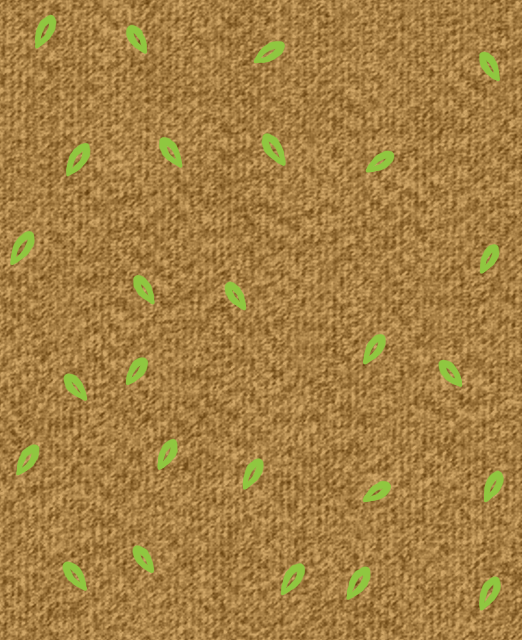
Reproduce this pattern procedurally as a WebGL 1 fragment shader.

```glsl
precision highp float;
// Brown ribbed cloth strewn with small hollow green leaves.
// The cloth is slanted streak noise plus fine specks and vertical ribs;
// the leaves are outlined lens shapes on a jittered grid, some cells left empty.

uniform vec2 u_resolution;

// Lengths are fractions of the canvas height.
const vec3 CLOTH_DARK = vec3(0.510, 0.360, 0.150);
const vec3 CLOTH_LIGHT = vec3(0.750, 0.590, 0.350);
const vec3 LEAF_GREEN = vec3(0.560, 0.780, 0.250);

const float CLOTH_TONE = 0.59;      // mean position between dark and light
const float STREAK_ANGLE = 0.70;    // radians above horizontal
const vec2 STREAK_SIZE = vec2(0.0075, 0.0034);
const float STREAK_CONTRAST = 1.20;
const float SPECK_SIZE = 0.0029;
const float SPECK_CONTRAST = 0.85;
const float RIB_WIDTH = 0.0117;
const float RIB_CONTRAST = 0.17;
const float PATCH_SIZE = 0.05;
const float PATCH_CONTRAST = 0.12;

const vec2 LEAF_CELL = vec2(0.163, 0.165);
const float LEAF_CHANCE = 0.82;
const float LEAF_JITTER = 0.60;     // share of the cell a centre may roam
const float LEAF_SHORT = 0.0200;    // half lengths of the outline's centre line
const float LEAF_LONG = 0.0255;
const float LEAF_SLIMNESS = 0.33;   // half width over half length
const float LEAF_TAPER = 0.28;      // fuller tip, thinner base
const float STROKE_RADIUS = 0.0050;
const float STROKE_WOBBLE = 0.0014;
const float EDGE_SOFTNESS = 0.0011;

float hash(vec2 p) {
  return fract(sin(dot(p, vec2(127.1, 311.7))) * 43758.547);
}

float valueNoise(vec2 p) {
  vec2 cell = floor(p);
  vec2 f = fract(p);
  f = f * f * (3.0 - 2.0 * f);
  vec2 e = vec2(1.0, 0.0);
  return mix(mix(hash(cell), hash(cell + e.xy), f.x),
             mix(hash(cell + e.yx), hash(cell + e.xx), f.x), f.y);
}

// Coordinates of p along and across a direction.
vec2 alongAcross(vec2 p, float angle) {
  vec2 axis = vec2(cos(angle), sin(angle));
  return vec2(dot(p, axis), dot(p, vec2(-axis.y, axis.x)));
}

// Signed distance to an upright lens with the given half sizes.
float lensDistance(vec2 p, float halfWidth, float halfLength) {
  p = abs(p);
  float radius = 0.5 * (halfLength * halfLength / halfWidth + halfWidth);
  float offset = radius - halfWidth;
  if ((p.y - halfLength) * offset > p.x * halfLength)
    return length(p - vec2(0.0, halfLength));
  return length(p + vec2(offset, 0.0)) - radius;
}

vec3 clothColour(vec2 p) {
  float streak = valueNoise(alongAcross(p, STREAK_ANGLE) / STREAK_SIZE + 40.0);
  float speck = valueNoise(p / SPECK_SIZE + 90.0);
  float patchy = valueNoise(p / PATCH_SIZE + 7.0);
  float wander = valueNoise(p / vec2(0.03, 0.015));
  float rib = sin(6.2832 * p.x / RIB_WIDTH + 1.2 * wander);
  float tone = CLOTH_TONE + STREAK_CONTRAST * (streak - 0.5)
             + SPECK_CONTRAST * (speck - 0.5)
             + PATCH_CONTRAST * (patchy - 0.5) + RIB_CONTRAST * rib;
  return mix(CLOTH_DARK, CLOTH_LIGHT, clamp(tone, -0.5, 1.3));
}

// Clockwise tilt from upright: mostly right, some left, a few lying flatter.
float leafTilt(vec2 cell) {
  float kind = hash(cell + 23.0);
  float tilt = kind < 0.35 ? -0.62 : (kind < 0.80 ? 0.55 : 1.00);
  return tilt + 0.16 * (hash(cell + 31.0) - 0.5);
}

// Distance to the nearest leaf's outline stroke.
float leafDistance(vec2 p) {
  vec2 home = floor(p / LEAF_CELL);
  float nearest = 1.0;
  for (int j = -1; j <= 1; j++) {
    for (int i = -1; i <= 1; i++) {
      vec2 cell = home + vec2(float(i), float(j));
      if (hash(cell + 3.0) > LEAF_CHANCE) continue;
      vec2 jitter = vec2(hash(cell + 11.0), hash(cell + 17.0)) - 0.5;
      vec2 centre = (cell + 0.5 + LEAF_JITTER * jitter) * LEAF_CELL;
      vec2 q = alongAcross(p - centre, -leafTilt(cell));
      float halfLength = mix(LEAF_SHORT, LEAF_LONG, hash(cell + 41.0));
      q.x /= 1.0 + LEAF_TAPER * clamp(q.y / halfLength, -1.0, 1.0);
      float d = lensDistance(q, LEAF_SLIMNESS * halfLength, halfLength);
      nearest = min(nearest, abs(d) - STROKE_RADIUS);
    }
  }
  return nearest + STROKE_WOBBLE * (valueNoise(p / 0.007) - 0.5);
}

void main() {
  vec2 p = gl_FragCoord.xy / u_resolution.y;
  float edge = max(EDGE_SOFTNESS, 0.6 / u_resolution.y);
  float leaf = 1.0 - smoothstep(-edge, edge, leafDistance(p));
  gl_FragColor = vec4(mix(clothColour(p), LEAF_GREEN, leaf), 1.0);
}
```
